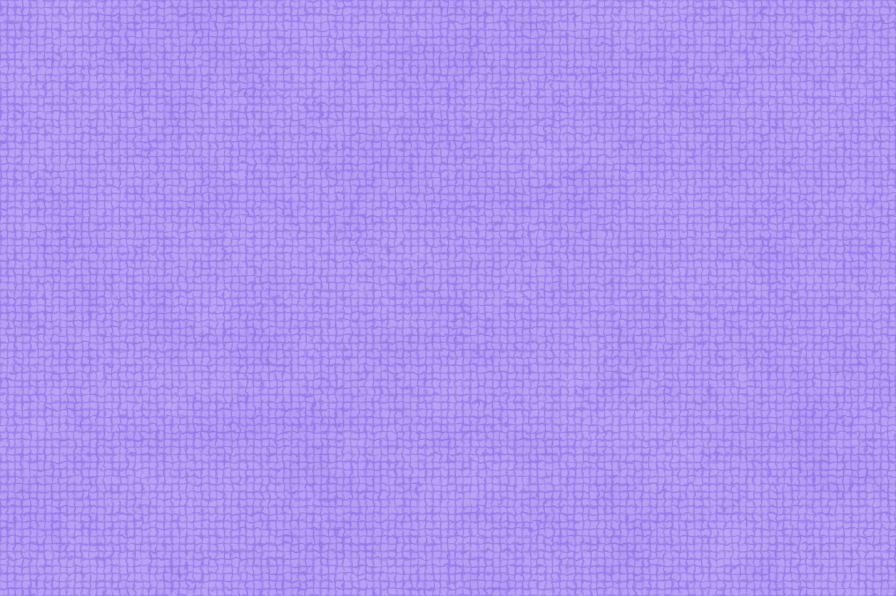
Give the GLSL for this texture, as a Shadertoy shader.

```glsl
vec2 hashGradient(vec2 cell) {
    vec3 q = fract(cell.xyx * vec3(0.1031, 0.1030, 0.0973));
    q += dot(q, q.yzx + 33.33);
    return 2.0 * fract((q.xx + q.yz) * q.zy) - 1.0;
}

float gradientNoise(vec2 p) {
    vec2 i = floor(p), f = fract(p);
    vec2 u = f * f * f * (f * (f * 6.0 - 15.0) + 10.0);
    float a = dot(hashGradient(i), f);
    float b = dot(hashGradient(i + vec2(1, 0)), f - vec2(1, 0));
    float c = dot(hashGradient(i + vec2(0, 1)), f - vec2(0, 1));
    float d = dot(hashGradient(i + vec2(1, 1)), f - vec2(1, 1));
    return mix(mix(a, b, u.x), mix(c, d, u.x), u.y);
}

// Box-filtered coverage of lines at whole numbers, also when thinner than a pixel
vec2 lineCoverage(vec2 p, vec2 halfWidth, float pixel) {
    vec2 d = fract(p + 0.5) - 0.5;
    vec2 overlap = min(d + 0.5 * pixel, halfWidth) - max(d - 0.5 * pixel, -halfWidth);
    return clamp(overlap / pixel, 0.0, 1.0);
}

void mainImage(out vec4 fragColor, in vec2 fragCoord) {
    // 120 by 80 cells over the canvas
    vec2 grid = fragCoord / iResolution.xy * vec2(120.0, 80.0);
    float pixel = 80.0 / iResolution.y;

    // Ragged wobble of the threads
    vec2 wobble = vec2(gradientNoise(grid * 0.85 + 17.3), gradientNoise(grid * 0.85 + 71.9));
    wobble += 0.6 * vec2(gradientNoise(grid * 2.1 + 131.7), gradientNoise(grid * 2.1 + 213.1));
    vec2 warped = grid + 0.42 * wobble;

    // Uneven thread width and worn strength
    vec2 wear = vec2(gradientNoise(grid * 0.7 + 307.3), gradientNoise(grid * 0.7 + 401.9));
    vec2 threads = lineCoverage(warped, 0.105 + 0.05 * wear, max(pixel, 0.24));
    threads *= clamp(0.88 + 0.7 * wear, 0.3, 1.0);
    float ink = 1.0 - (1.0 - threads.x) * (1.0 - threads.y);

    // Lilac ground with cloudy shading from broad to fine
    vec3 lilac = vec3(0.722, 0.627, 0.953);
    vec3 violet = vec3(0.585, 0.475, 0.922);
    float cloud = 0.8 * gradientNoise(grid * 0.06 + 29.0) + gradientNoise(grid * 0.16 + 53.0)
                + gradientNoise(grid * 0.45 + 91.0);
    vec3 color = mix(lilac, violet, clamp(ink, 0.0, 1.0));
    color += 0.022 * cloud * vec3(1.0, 1.1, 0.25);
    fragColor = vec4(color, 1.0);
}
```
